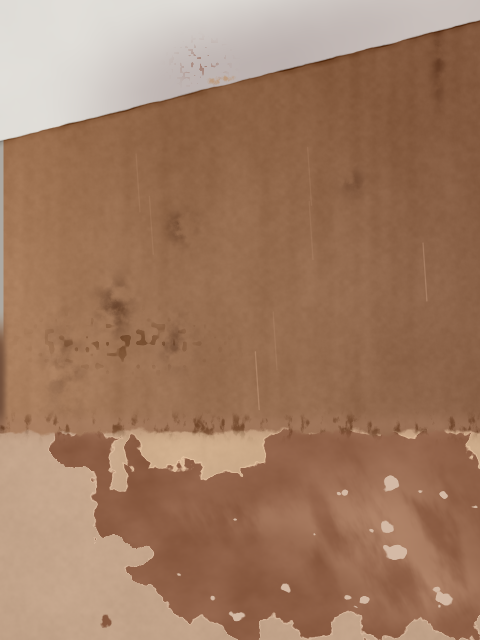
Write a Shadertoy shader that draws this texture.

```glsl
float hash(vec2 p) {
    return fract(sin(dot(p, vec2(127.1, 311.7))) * 43758.5);
}

float noise(vec2 p) {
    vec2 i = floor(p), f = fract(p);
    f = f * f * (3.0 - 2.0 * f);
    return mix(mix(hash(i), hash(i + vec2(1, 0)), f.x),
               mix(hash(i + vec2(0, 1)), hash(i + vec2(1, 1)), f.x), f.y);
}

float fbm(vec2 p) {
    float sum = 0.0, amp = 0.5;
    for (int i = 0; i < 5; i++) {
        sum += amp * noise(p);
        p = mat2(1.6, 1.2, -1.2, 1.6) * p + 7.3;
        amp *= 0.5;
    }
    return sum;
}

float blob(vec2 p, vec2 center, vec2 radius) {
    vec2 q = (p - center) / radius;
    return exp(-dot(q, q));
}

float box(vec2 p, vec2 center, vec2 halfSize) {
    vec2 q = abs(p - center) - halfSize;
    return length(max(q, 0.0)) + min(max(q.x, q.y), 0.0);
}

float segment(vec2 p, vec2 a, vec2 b) {
    vec2 ab = b - a;
    return length(p - a - ab * clamp(dot(p - a, ab) / dot(ab, ab), 0.0, 1.0));
}

// Signed distance to the stripped area, negative inside
float strippedArea(vec2 p) {
    float left = 0.08 + 0.06 * smoothstep(0.288, 0.268, p.y) + 0.1 * smoothstep(0.17, 0.14, p.y)
               - 0.045 * blob(p, vec2(p.x, 0.108), vec2(1, 0.018)) + 0.075 * smoothstep(0.085, 0.0, p.y);
    float bottom = 0.017 + 0.021 * cos((p.x - 0.43) * 54.0);
    float island = min(box(p, vec2(0.305, 0.303), vec2(0.118, 0.03)),
                       box(p, vec2(0.35, 0.27), vec2(0.035, 0.014)));
    island = min(island, segment(p, vec2(0.19, 0.31), vec2(0.19, 0.24)) - 0.014);
    island = max(island, 0.012 - segment(p, vec2(0.21, 0.302), vec2(0.23, 0.272)));
    float d = max(max(left - p.x, bottom - p.y), p.y - 0.325);
    d = max(d, -island);
    return max(d, 0.025 - length((p - vec2(0.755, 0.305)) * vec2(1, 0.8)));
}

vec3 ceilingColor(vec2 p, float edge) {
    vec3 col = mix(vec3(0.88, 0.87, 0.85), vec3(0.74, 0.70, 0.69),
                   smoothstep(0.17, 0.02, edge) * smoothstep(0.05, 0.3, p.x));
    col = mix(col, vec3(0.82, 0.79, 0.77), 0.6 * smoothstep(0.4, 0.75, p.x));
    col += 0.03 * (fbm(p * 9.0) - 0.5);
    // Flaked strip and specks
    float flake = blob(p, vec2(0.345, 0.875), vec2(0.03, 0.012)) * fbm(p * 60.0);
    col = mix(col, vec3(0.74, 0.61, 0.50), smoothstep(0.25, 0.4, flake));
    float specks = smoothstep(0.74, 0.82, noise(p * 230.0)) * blob(p, vec2(0.315, 0.9), vec2(0.03, 0.025));
    return mix(col, vec3(0.6, 0.42, 0.36), 0.7 * specks);
}

vec3 plasterColor(vec2 p) {
    vec3 col = mix(vec3(0.665, 0.495, 0.365), vec3(0.60, 0.438, 0.32), smoothstep(0.0, 0.32, p.x));
    col = mix(col, vec3(0.555, 0.395, 0.29), smoothstep(0.35, 0.75, p.x));
    col -= vec3(0.055, 0.06, 0.06) * smoothstep(0.5, 0.88, p.y);
    col += 0.05 * (fbm(p * vec2(16, 9)) - 0.5) + 0.045 * (fbm(p * 120.0) - 0.5);
    col += 0.025 * (noise(p * vec2(70, 3)) - 0.5);
    // Damp stains
    float stain = blob(p, vec2(0.285, 0.645), vec2(0.022)) + blob(p, vec2(0.18, 0.52), vec2(0.025, 0.04))
                + 0.7 * blob(p, vec2(0.275, 0.465), vec2(0.025, 0.035)) + 0.5 * blob(p, vec2(0.552, 0.715), vec2(0.02))
                + 0.5 * blob(p, vec2(0.1, 0.42), vec2(0.03, 0.08)) + 0.5 * blob(p, vec2(0.685, 0.9), vec2(0.01, 0.06));
    col -= vec3(0.20, 0.18, 0.15) * stain * smoothstep(0.32, 0.72, fbm(p * 48.0));
    float dots = smoothstep(0.7, 0.82, noise(p * vec2(125, 110))) * blob(p, vec2(0.19, 0.465), vec2(0.11, 0.035));
    col -= 0.14 * dots;
    // Vertical trowel creases
    for (int i = 0; i < 7; i++) {
        float k = float(i);
        vec2 a = vec2(0.1 + 0.6 * hash(vec2(k, 3)), 0.38 + 0.35 * hash(vec2(k, 8)));
        if (i == 0) a = vec2(0.405, 0.36);
        if (i == 1) a = vec2(0.667, 0.53);
        float crease = segment(p, a, a + vec2(-0.006, 0.09));
        col += (i < 2 ? 0.09 : 0.035) * smoothstep(0.002, 0.0, crease);
    }
    // Worn left corner
    col = mix(col, vec3(0.40, 0.27, 0.20), 0.8 * smoothstep(0.015, 0.0, p.x) * smoothstep(0.14, 0.03, abs(p.y - 0.4)));
    return mix(col, vec3(0.68, 0.66, 0.63), smoothstep(0.007, 0.004, p.x) * smoothstep(0.46, 0.52, p.y));
}

vec3 lowerColor(vec2 p) {
    vec2 warp = vec2(fbm(p * 28.0), fbm(p * 28.0 + 40.0)) - 0.48;
    float d = strippedArea(p + 0.045 * warp) + 0.006 * (noise(p * 140.0) - 0.5);
    vec3 paint = mix(vec3(0.765, 0.645, 0.545), vec3(0.81, 0.68, 0.55), smoothstep(0.1, 0.25, p.x) * smoothstep(0.15, 0.3, p.y));
    paint += 0.05 * (fbm(p * 14.0) - 0.5) + 0.03 * (fbm(p * 110.0) - 0.5);
    // Bare wall with pale washes
    vec3 bare = vec3(0.555, 0.37, 0.27) + 0.11 * (fbm(p * vec2(18, 24)) - 0.5);
    float wash = blob(p, vec2(0.60, 0.18), vec2(0.13, 0.09)) + 0.6 * blob(p, vec2(0.36, 0.19), vec2(0.13, 0.03))
               + 0.7 * blob(p, vec2(0.68, 0.08), vec2(0.1, 0.06));
    wash *= smoothstep(0.3, 0.68, fbm(vec2(p.x + 0.4 * p.y, p.y) * vec2(24, 11)));
    bare = mix(bare, vec3(0.73, 0.56, 0.45), 0.75 * min(wash, 1.0));
    vec3 col = mix(bare, paint, smoothstep(-0.0015, 0.0015, d));
    col += 0.07 * smoothstep(0.003, 0.0, abs(d - 0.001));
    // Remaining flakes
    for (int i = 0; i < 22; i++) {
        float k = float(i);
        vec2 c = vec2(0.27 + 0.47 * hash(vec2(k, 1.7)), 0.05 + 0.2 * hash(vec2(k, 5.1)));
        float size = 0.003 + 0.009 * pow(hash(vec2(k, 9.4)), 3.0);
        if (i == 0) { c = vec2(0.61, 0.243); size = 0.012; }
        if (i == 1) { c = vec2(0.377, 0.04); size = 0.011; }
        if (i == 2) { c = vec2(0.62, 0.14); size = 0.018; }
        float flake = length((p - c + 0.02 * warp) * vec2(1, 1.3)) - size * (0.4 + noise(p * 95.0 + k));
        col = mix(col, vec3(0.83, 0.73, 0.65), smoothstep(0.0015, -0.0015, flake));
    }
    float pit = length(p - vec2(0.167, 0.035) + 0.04 * warp) - 0.009;
    return mix(col, bare, smoothstep(0.002, -0.002, pit));
}

void mainImage(out vec4 fragColor, in vec2 fragCoord) {
    vec2 p = fragCoord / iResolution.xy * vec2(0.75, 1.0);
    // Ragged plaster hem above the old paint
    float hem = p.y - 0.325 + 0.022 * (fbm(p * 45.0) - 0.5);
    vec3 col = mix(lowerColor(p), plasterColor(p), smoothstep(-0.003, 0.003, hem));
    float band = exp(-pow((p.y - 0.335) / 0.016, 2.0));
    col = mix(col, vec3(0.66, 0.49, 0.385), 0.45 * band);
    col -= 0.17 * band * smoothstep(0.5, 0.75, fbm(p * vec2(95, 55)));
    // Sloping ceiling joint
    float edge = p.y - 0.779 - 0.251 * p.x + 0.005 * (fbm(p * 30.0) - 0.5);
    col -= 0.10 * smoothstep(-0.012, 0.0, edge) * noise(p * 60.0);
    col = mix(col, ceilingColor(p, edge), smoothstep(-0.001, 0.0015, edge));
    col -= 0.22 * smoothstep(0.003, 0.0, abs(edge)) * noise(p * 45.0);
    fragColor = vec4(clamp(col, 0.0, 1.0), 1.0);
}
```
